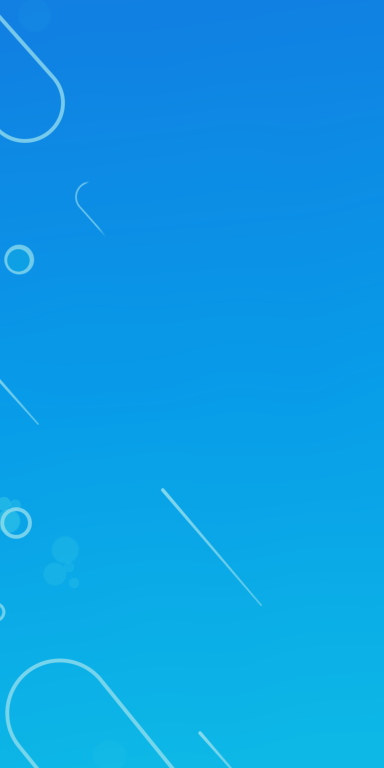
Write a Shadertoy shader that draws this background.

```glsl
// Blue to cyan gradient with pale capsule outlines, slanted strokes, rings and soft bubbles.

float hash(vec2 p) {
    return fract(sin(dot(p, vec2(127.1, 311.7))) * 43758.545);
}

float noise(vec2 p) {
    vec2 i = floor(p), f = fract(p);
    f = f * f * (3.0 - 2.0 * f);
    return mix(mix(hash(i), hash(i + vec2(1, 0)), f.x),
               mix(hash(i + vec2(0, 1)), hash(i + vec2(1, 1)), f.x), f.y);
}

// Coverage of a shape whose signed distance is d
float cover(float d) {
    float aa = 0.8 / iResolution.x;
    return 1.0 - smoothstep(-aa, aa, d);
}

float segment(vec2 p, vec2 a, vec2 b) {
    vec2 pa = p - a, ba = b - a;
    return length(pa - ba * clamp(dot(pa, ba) / dot(ba, ba), 0.0, 1.0));
}

float capsuleOutline(vec2 p, vec2 a, vec2 b, float radius, float halfWidth) {
    return cover(abs(segment(p, a, b) - radius) - halfWidth);
}

float ring(vec2 p, vec2 center, float radius, float halfWidth) {
    return cover(abs(length(p - center) - radius) - halfWidth);
}

// Straight stroke that thins out and fades toward b
float taperedStroke(vec2 p, vec2 a, vec2 b) {
    float along = clamp(dot(p - a, b - a) / dot(b - a, b - a), 0.0, 1.0);
    return cover(segment(p, a, b) - mix(0.0045, 0.002, along)) * mix(0.85, 0.55, along);
}

// Bubbles: center, radius, opacity
const vec4 bubbles[9] = vec4[9](
    vec4(0.170, 0.568, 0.037, 0.22), vec4(0.143, 0.505, 0.031, 0.22),
    vec4(0.193, 0.482, 0.014, 0.22), vec4(0.180, 0.523, 0.014, 0.18),
    vec4(0.010, 0.688, 0.019, 0.40), vec4(0.040, 0.685, 0.015, 0.30),
    vec4(0.022, 0.643, 0.032, 0.45), vec4(0.286, 0.030, 0.045, 0.10),
    vec4(0.090, 1.960, 0.045, 0.06));

void mainImage(out vec4 fragColor, in vec2 fragCoord) {
    // One unit is the canvas width; y runs from 0 to 2
    vec2 p = fragCoord / iResolution.x;

    // Slightly tilted gradient with faint mottling
    float t = 1.0 - 0.5 * p.y + 0.05 * (p.x - 0.5) + 0.03 * (noise(p * 5.0) - 0.5);
    vec3 color = mix(vec3(0.065, 0.495, 0.885), vec3(0.030, 0.608, 0.912), smoothstep(-0.1, 0.6, t));
    color = mix(vec3(0.065, 0.500, 0.885), vec3(0.030, 0.608, 0.912), clamp(t / 0.5, 0.0, 1.0));
    color = mix(color, vec3(0.050, 0.722, 0.902), clamp((t - 0.5) / 0.5, 0.0, 1.0));

    // Bubbles with softened rims
    for (int i = 0; i < 9; i++) {
        vec4 b = bubbles[i];
        float disc = 1.0 - smoothstep(b.z * 0.85, b.z * 1.05, length(p - b.xy));
        color = mix(color, vec3(0.25, 0.82, 0.90), disc * b.w);
    }

    // Tinted inside of the upper ring
    vec2 upperRing = vec2(0.049, 1.323);
    color = mix(color, vec3(0.06, 0.64, 0.89), 0.8 * cover(length(p - upperRing) - 0.034));

    // Large capsules running off the canvas
    float ink = 0.75 * capsuleOutline(p, vec2(0.065, 1.732), vec2(-0.200, 2.031), 0.099, 0.005);
    ink = max(ink, 0.75 * capsuleOutline(p, vec2(0.156, 0.143), vec2(0.534, -0.323), 0.137, 0.005));

    // Small hook: one side of a capsule, fading at both ends
    vec2 hook = p - vec2(0.237, 1.487);
    float hookFade = 1.0 - smoothstep(-0.008, 0.010, hook.x + 0.3 * hook.y);
    ink = max(ink, 0.65 * hookFade * capsuleOutline(hook, vec2(0), vec2(0.199, -0.224), 0.039, 0.0022));

    // Slanted strokes
    ink = max(ink, taperedStroke(p, vec2(-0.050, 1.064), vec2(0.099, 0.896)));
    ink = max(ink, taperedStroke(p, vec2(0.424, 0.724), vec2(0.680, 0.424)));
    ink = max(ink, taperedStroke(p, vec2(0.521, 0.091), vec2(0.640, -0.045)));

    // Rings; the upper one thickens toward its upper right
    float swell = 0.0015 * dot(normalize(p - upperRing + 1e-5), vec2(0.7, 0.7));
    ink = max(ink, 0.70 * ring(p, upperRing, 0.034, 0.0048 + swell));
    ink = max(ink, 0.75 * ring(p, vec2(0.042, 0.638), 0.036, 0.005));
    ink = max(ink, 0.70 * ring(p, vec2(-0.012, 0.406), 0.022, 0.004));

    fragColor = vec4(mix(color, vec3(0.60, 0.88, 0.93), ink), 1.0);
}
```
